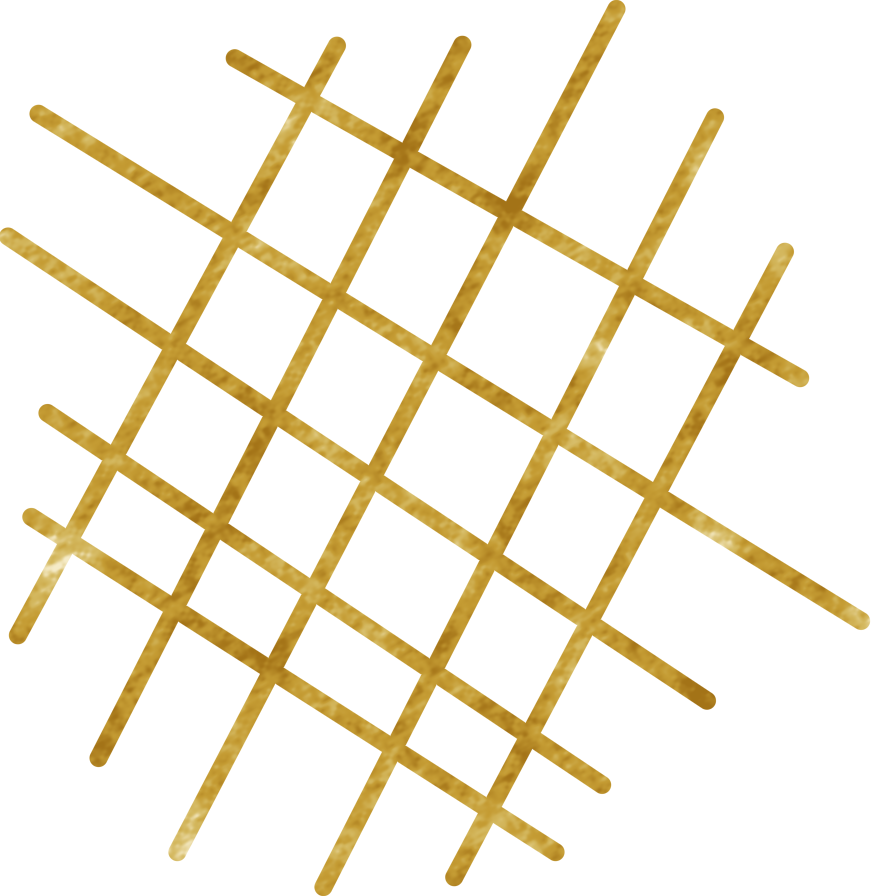
Reproduce this pattern procedurally as a Shadertoy shader.

```glsl
const vec3 PAPER = vec3(1.0);
const vec3 BRONZE = vec3(0.64, 0.45, 0.09);
const vec3 GOLD = vec3(0.77, 0.61, 0.20);
const vec3 PALE_GOLD = vec3(0.83, 0.72, 0.37);
const vec3 SHINE = vec3(0.96, 0.92, 0.78);
const float HALF_WIDTH = 0.0101;
const float BASE_TONE = 0.42;
const float CLOUD_AMOUNT = 0.40;
const float GRAIN_AMOUNT = 0.62;
const float GLINT_RADIUS = 0.034;

// Bar end points, in units of canvas height: five steep, five shallow
const vec4 BARS[10] = vec4[10](
    vec4(0.376, 0.949, 0.020, 0.291), vec4(0.516, 0.950, 0.110, 0.154),
    vec4(0.688, 0.990, 0.198, 0.049), vec4(0.798, 0.869, 0.361, 0.010),
    vec4(0.876, 0.719, 0.507, 0.021), vec4(0.262, 0.935, 0.893, 0.578),
    vec4(0.043, 0.873, 0.961, 0.307), vec4(0.009, 0.736, 0.789, 0.218),
    vec4(0.053, 0.539, 0.672, 0.124), vec4(0.035, 0.423, 0.620, 0.049));

// Foil highlights and tarnish: position, tone change
const vec3 GLINTS[13] = vec3[13](
    vec3(0.068, 0.378, 0.30), vec3(0.801, 0.405, 0.38), vec3(0.667, 0.607, 0.32),
    vec3(0.202, 0.065, 0.34), vec3(0.458, 0.622, 0.24), vec3(0.957, 0.310, 0.26),
    vec3(0.890, 0.580, 0.22), vec3(0.563, 0.766, -0.28), vec3(0.110, 0.160, -0.28),
    vec3(0.449, 0.818, -0.22), vec3(0.781, 0.221, -0.24), vec3(0.300, 0.255, -0.22),
    vec3(0.436, 0.505, -0.18));

float hash(vec2 p) {
    vec3 q = fract(vec3(p.xyx) * 0.1031);
    q += dot(q, q.yzx + 33.33);
    return fract((q.x + q.y) * q.z);
}

float noise(vec2 p) {
    vec2 cell = floor(p), f = fract(p);
    f = f * f * (3.0 - 2.0 * f);
    return mix(mix(hash(cell), hash(cell + vec2(1, 0)), f.x),
               mix(hash(cell + vec2(0, 1)), hash(cell + vec2(1, 1)), f.x), f.y);
}

float segmentDistance(vec2 p, vec2 a, vec2 b) {
    vec2 pa = p - a, ba = b - a;
    return length(pa - ba * clamp(dot(pa, ba) / dot(ba, ba), 0.0, 1.0));
}

float latticeDistance(vec2 p) {
    float d = 1e3;
    for (int i = 0; i < 10; i++)
        d = min(d, segmentDistance(p, BARS[i].xy, BARS[i].zw));
    return d - HALF_WIDTH;
}

// Brightness of the foil: broad clouds, slanted grain, local glints
float foilTone(vec2 p) {
    vec2 slanted = mat2(0.87, -0.5, 0.5, 0.87) * p;
    float clouds = noise(p * 14.0 + 5.0) - 0.5;
    float grain = 0.6 * noise(slanted * vec2(75.0, 125.0) + 40.0)
                + 0.4 * noise(slanted * vec2(170.0, 220.0)) - 0.5;
    float tone = BASE_TONE + CLOUD_AMOUNT * clouds + GRAIN_AMOUNT * grain;
    for (int i = 0; i < 13; i++) {
        vec2 offset = (p - GLINTS[i].xy) / GLINT_RADIUS;
        tone += GLINTS[i].z * exp(-dot(offset, offset));
    }
    return clamp(tone, 0.0, 1.0);
}

vec3 foilColor(float tone) {
    vec3 color = mix(BRONZE, GOLD, smoothstep(0.0, 0.45, tone));
    color = mix(color, PALE_GOLD, smoothstep(0.4, 0.7, tone));
    return mix(color, SHINE, smoothstep(0.65, 1.0, tone));
}

void mainImage(out vec4 fragColor, in vec2 fragCoord) {
    vec2 p = fragCoord / iResolution.y;
    float pixel = 1.0 / iResolution.y;
    float coverage = 1.0 - smoothstep(-0.7 * pixel, 0.7 * pixel, latticeDistance(p));
    fragColor = vec4(mix(PAPER, foilColor(foilTone(p)), coverage), 1.0);
}
```
